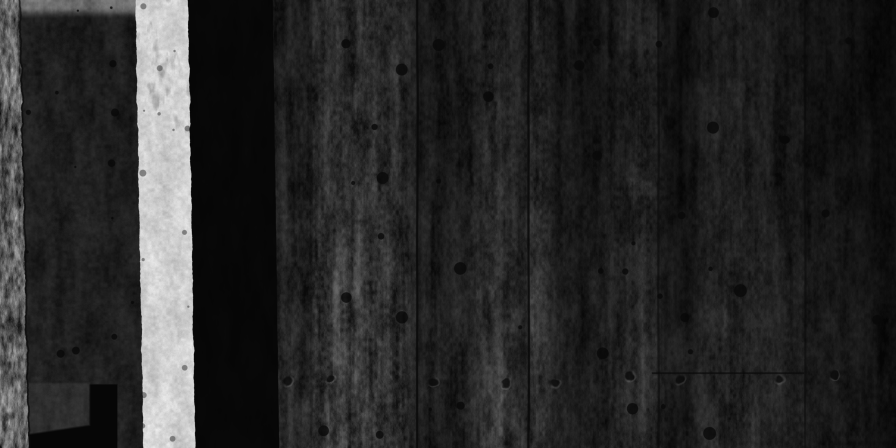
This texture is drawn by a Shadertoy shader. Its source:

```glsl
const float SEAM_TONE = 0.035;
const float GAP_TONE = 0.028;
const float PILLAR_TONE = 0.82;
const float PANEL_TONE = 0.115;
const float POST_TONE = 0.34;
const float WEAR_CONTRAST = 3.1;
const float LEDGE_Y = 0.167;
const float BOLT_Y = 0.155;
const float BOLT_RADIUS = 0.012;

// Left edge and base tone of each plank
const vec2 PLANKS[6] = vec2[6](
    vec2(0.600, 0.125), vec2(0.695, 0.180), vec2(0.932, 0.105),
    vec2(1.180, 0.118), vec2(1.470, 0.095), vec2(1.797, 0.080));

// Weathered bands: centre, half width, added tone
const vec3 BANDS[9] = vec3[9](
    vec3(0.800, 0.080, 0.025), vec3(0.922, 0.015, -0.060),
    vec3(1.110, 0.050, 0.060), vec3(1.200, 0.025, 0.045),
    vec3(1.300, 0.060, -0.030), vec3(1.430, 0.030, 0.020),
    vec3(1.520, 0.035, -0.030), vec3(1.640, 0.080, 0.025),
    vec3(2.000, 0.090, -0.025));

const float BOLT_X[9] = float[9](0.642, 0.737, 0.967, 1.128, 1.237, 1.406, 1.518, 1.740, 1.862);

float hash(vec2 p) {
    vec3 q = fract(p.xyx * 0.1031);
    q += dot(q, q.yzx + 33.33);
    return fract((q.x + q.y) * q.z);
}

float noise(vec2 p) {
    vec2 i = floor(p), f = fract(p);
    f = f * f * (3.0 - 2.0 * f);
    return mix(mix(hash(i), hash(i + vec2(1, 0)), f.x),
               mix(hash(i + vec2(0, 1)), hash(i + vec2(1, 1)), f.x), f.y);
}

float fbm(vec2 p) {
    float sum = 0.0, amp = 0.5;
    for (int i = 0; i < 4; i++) {
        sum += amp * noise(p);
        p = p * 2.03 + 17.1;
        amp *= 0.5;
    }
    return sum / 0.9375;
}

// Antialiased coverage of the region where d < 0
float fill(float d, float px) { return 1.0 - smoothstep(-px, px, d); }

float box(vec2 p, vec2 lo, vec2 hi) {
    vec2 d = max(lo - p, p - hi);
    return max(d.x, d.y);
}

// Scattered small holes, one candidate per cell
float pits(vec2 p, float scale, float density, float px) {
    vec2 cell = floor(p * scale);
    vec2 centre = (cell + 0.3 + 0.4 * vec2(hash(cell + 3.1), hash(cell + 8.7))) / scale;
    float radius = (0.06 + 0.18 * hash(cell + 21.3)) / scale;
    return step(hash(cell), density) * fill(length(p - centre) - radius, px);
}

float wall(vec2 p, float px) {
    float tone = PLANKS[0].y, seam = 0.0;
    for (int i = 1; i < 6; i++) {
        float d = p.x - PLANKS[i].x + 0.002 * (noise(vec2(p.y * 9.0, float(i))) - 0.5);
        tone = mix(tone, PLANKS[i].y, smoothstep(-0.008, 0.008, d));
        float depth = i == 1 ? 0.2 : (i < 4 ? 0.85 : 0.55);
        seam = max(seam, depth * fill(abs(d) - 0.0025, px));
    }
    for (int i = 0; i < 9; i++) {
        float d = (p.x - BANDS[i].x) / BANDS[i].y;
        tone += BANDS[i].z * exp(-d * d);
    }
    tone *= mix(1.16, 0.84, smoothstep(0.0, 1.0, p.y));

    // Vertical streaks, flakes and fine grain
    float wear = 0.38 * fbm(p * vec2(60.0, 3.0)) + 0.32 * fbm(p * vec2(34.0, 14.0) + 9.0)
               + 0.30 * fbm(p * vec2(150.0, 95.0) + 41.0);
    tone *= max(0.3, 1.0 + WEAR_CONTRAST * (wear - 0.5));

    // Pale scuff and low splashes
    vec2 s = (p - vec2(1.428, 0.588)) * mat2(0.82, -0.57, 0.57, 0.82) / vec2(0.038, 0.018);
    tone += 0.14 * exp(-dot(s, s)) * fbm(p * 90.0);
    vec2 w = (p - vec2(1.522, 0.22)) / vec2(0.025, 0.06);
    tone += 0.10 * exp(-dot(w, w)) * fbm(p * 70.0);

    tone = mix(tone, SEAM_TONE, seam);
    float ledge = fill(box(p, vec2(1.455, LEDGE_Y - 0.002), vec2(1.795, LEDGE_Y + 0.002)), px);
    tone = mix(tone, SEAM_TONE, 0.7 * ledge);
    tone = mix(tone, 0.03, 0.8 * pits(p, 16.0, 0.10, px));
    tone = mix(tone, 0.03, fill(length((p - vec2(1.752, 0.688)) * vec2(0.8, 1.0)) - 0.009, px));

    // Bolt holes with a lit rim
    for (int i = 0; i < 9; i++) {
        vec2 q = p - vec2(BOLT_X[i], BOLT_Y + 0.02 * (hash(vec2(i, 5)) - 0.5));
        q += 0.006 * (vec2(noise(p * 90.0), noise(p * 90.0 + 7.0)) - 0.5);
        float r = length(q);
        tone += 0.07 * fill(abs(r - BOLT_RADIUS) - 0.002, px) * smoothstep(-0.01, 0.01, q.x - q.y);
        tone = mix(tone, 0.035, 0.75 * fill(r - 0.75 * BOLT_RADIUS, px * 1.5));
    }
    return tone;
}

float panel(vec2 p, float px) {
    float mottle = 0.6 * fbm(p * vec2(45.0, 12.0)) + 0.4 * fbm(p * 110.0);
    float tone = PANEL_TONE * (1.0 + 1.7 * (mottle - 0.5));
    tone = mix(tone, 0.42 * (0.6 + 0.8 * mottle), smoothstep(0.958, 0.985, p.y));
    tone = mix(tone, 0.03, 0.8 * pits(p, 26.0, 0.12, px));
    // Recess in shadow with a paler block
    tone = mix(tone, 0.025, fill(box(p, vec2(0.0, -1.0), vec2(0.262, 0.142)), px));
    float lower = 0.03 + 0.15 * (p.x - 0.06);
    float block = fill(box(p, vec2(0.0, lower), vec2(0.2, 0.145)), 2.0 * px);
    return mix(tone, 0.17 * (0.5 + mottle), block);
}

float pillar(vec2 p, float px) {
    float stain = fbm(p * vec2(35.0, 14.0) + 4.0);
    float tone = PILLAR_TONE + 0.20 * (stain - 0.5) + 0.16 * (fbm(p * 120.0) - 0.5);
    tone -= 0.22 * smoothstep(0.6, 0.8, stain) * smoothstep(0.5, 0.8, p.y);
    return mix(tone, 0.35, 0.7 * pits(p, 30.0, 0.14, px));
}

float post(vec2 p) {
    float fibre = 0.55 * fbm(p * vec2(90.0, 18.0)) + 0.45 * fbm(p * vec2(140.0, 70.0));
    return max(0.05, POST_TONE * (1.0 + 3.2 * (fibre - 0.5)));
}

void mainImage(out vec4 fragColor, in vec2 fragCoord) {
    float px = 0.75 / iResolution.y;
    vec2 p = fragCoord / iResolution.y;
    float chip = 0.006 * (fbm(vec2(p.y * 45.0, 2.0)) - 0.5);

    // Upright edges lean slightly outward toward the base
    float wallEdge = mix(0.623, 0.609, p.y) + 0.3 * chip;
    float pillarRight = mix(0.435, 0.420, p.y) + chip;
    float pillarLeft = mix(0.321, 0.302, p.y) - chip;
    float postEdge = mix(0.062, 0.043, p.y) + 1.5 * chip;

    float tone = wall(p, px);
    float gap = GAP_TONE * (0.7 + 0.6 * fbm(p * vec2(40.0, 15.0)));
    tone = mix(tone, gap, fill(p.x - wallEdge, px));
    tone = mix(tone, pillar(p, px), fill(p.x - pillarRight, px));
    tone = mix(tone, panel(p, px), fill(p.x - pillarLeft, px));
    tone = mix(tone, 0.04, 0.7 * fill(p.x - postEdge - 0.004, px));
    tone = mix(tone, post(p), fill(p.x - postEdge, px));
    fragColor = vec4(vec3(clamp(tone, 0.0, 1.0)), 1.0);
}
```
